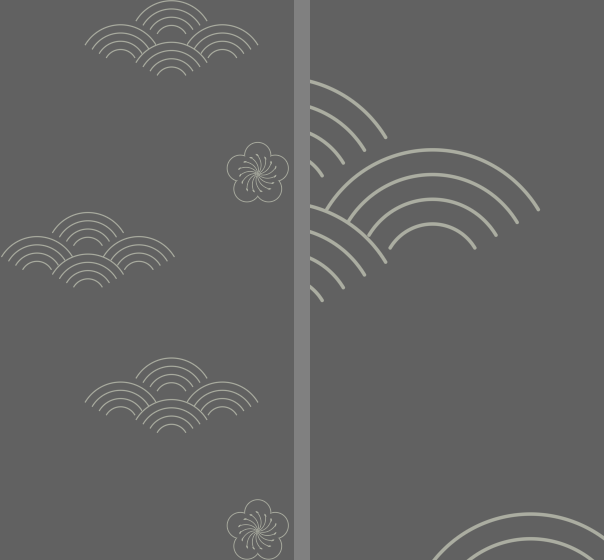
Left: the whole. Right: its middle third, enlarged.
This pattern is drawn by a Shadertoy shader. Its source:

```glsl
const float TAU = 6.2831853;

// Offset from the nearest repeat of an anchor; y points down
vec2 fromRepeat(vec2 p, vec2 anchor, vec2 period) {
    return mod(p - anchor + 0.5 * period, period) - 0.5 * period;
}

// Four concentric arcs, open at the bottom
float fanDistance(vec2 p) {
    p = vec2(abs(p.x), -p.y);
    vec2 endDir = vec2(sin(1.028), cos(1.028));
    bool inside = p.x * endDir.y < p.y * endDir.x;
    float along = inside ? length(p) : dot(p, endDir);
    float radius = 11.3 * clamp(round(along / 11.3), 2.0, 5.0);
    return inside ? abs(along - radius) : length(p - radius * endDir);
}

// Fans stacked as a diamond
float waveDistance(vec2 p) {
    float upperLower = min(fanDistance(p + vec2(0.0, 28.5)),
                           fanDistance(p - vec2(0.0, 28.5)));
    return min(upperLower, fanDistance(vec2(abs(p.x) - 69.8, p.y - 4.5)));
}

// Five joined petals around a swirl of dotted stamens
float blossomDistance(vec2 p) {
    float r = length(p);
    float angle = atan(p.x, -p.y + 1e-5);

    float petalAngle = angle - round(angle * 5.0 / TAU) * TAU / 5.0;
    vec2 q = r * vec2(sin(petalAngle), cos(petalAngle));
    float petals = max(abs(length(q - vec2(0.0, 25.2)) - 18.0), 20.0 - r) - 0.6;

    float swirl = angle + 0.03 * (r - 25.0);
    float id = round(swirl * 15.0 / TAU);
    float across = (swirl - id * TAU / 15.0) * r;
    float reach = 24.0 + 2.0 * step(mod(id, 3.0), 0.5);
    float stem = max(abs(across) / sqrt(1.0 + 0.0009 * r * r) - 0.5, r - reach);
    float tip = length(vec2(across, r - reach)) - 1.5;
    return min(petals, min(stem, tip));
}

void mainImage(out vec4 fragColor, in vec2 fragCoord) {
    // The canvas is 768 units high
    float pixel = 768.0 / iResolution.y;
    vec2 p = vec2(fragCoord.x, iResolution.y - fragCoord.y) * pixel;
    vec2 period = vec2(402.0, 490.0);

    // Two staggered wave groups and one blossom per repeat
    float waves = min(waveDistance(fromRepeat(p, vec2(235.2, 86.0), period)),
                      waveDistance(fromRepeat(p, vec2(120.6, 376.5), period)));
    float blossom = blossomDistance(fromRepeat(p, vec2(353.5, 238.5), period));
    float lines = min(waves - 0.8, blossom);

    float ink = 1.0 - smoothstep(-0.7 * pixel, 0.7 * pixel, lines);
    vec3 color = mix(vec3(0.38), vec3(0.67, 0.68, 0.63), ink);
    fragColor = vec4(color, 1.0);
}
```
